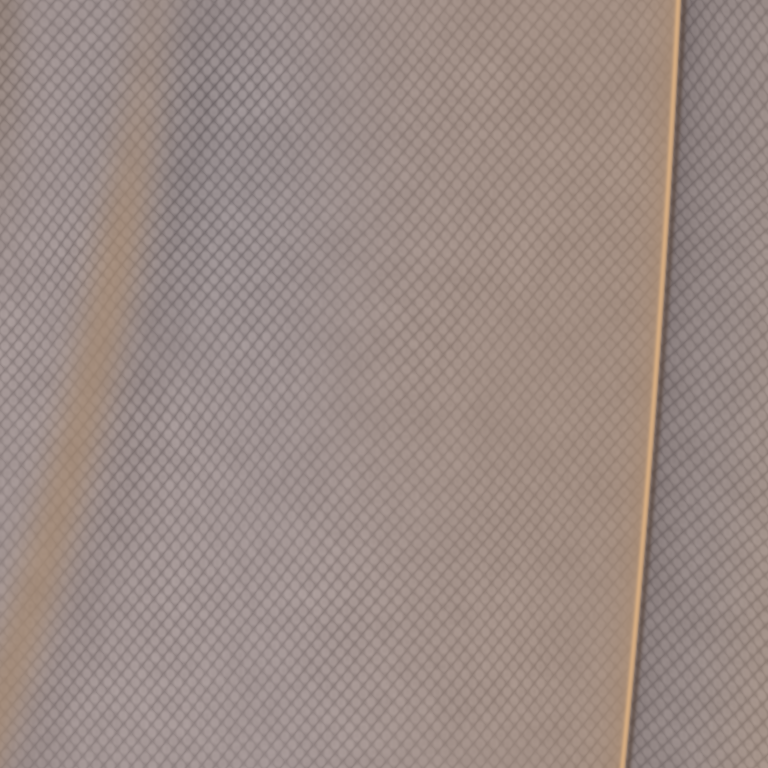
Give the GLSL for this texture, as a WebGL 1 fragment shader.

```glsl
precision highp float;
// Draped woven cloth: a staggered lattice of small pale oval cells with dark
// seams, bent by soft noise, under broad grey and warm light, with a blurred
// ridge on the left and a bright folded hem casting shadow on the right.
uniform vec2 u_resolution;

float hash(vec2 p) {
  return fract(sin(dot(p, vec2(127.1, 311.7))) * 43758.5453);
}

float noise(vec2 p) {
  vec2 i = floor(p), f = fract(p);
  f = f * f * (3.0 - 2.0 * f);
  return mix(mix(hash(i), hash(i + vec2(1.0, 0.0)), f.x),
             mix(hash(i + vec2(0.0, 1.0)), hash(i + vec2(1.0, 1.0)), f.x), f.y);
}

// Height of the weave, about -1 in the seams to 1 on the cells
float weave(vec2 p) {
  vec2 a = floor(p + 0.5), b = floor(p) + 0.5;
  vec2 center = length(p - a) < length(p - b) ? a : b;
  vec2 d = p - center;
  float cell = 1.0 - smoothstep(0.17, 0.45, length(d));
  float seam = 1.0 - smoothstep(0.0, 0.17, abs(fract(d.x - d.y) - 0.5));
  return 1.7 * cell - 0.75 - 0.45 * seam + 0.35 * (hash(center * 2.0) - 0.5);
}

float bump(float x, float width) {
  return exp(-x * x / (width * width));
}

void main() {
  vec2 uv = gl_FragCoord.xy / u_resolution;

  // Signed distances across the hem and the ridge
  float hem = uv.x - (0.813 + 0.098 * uv.y - 0.025 * uv.y * uv.y);
  float ridgeX = uv.x - (-0.03 + 0.36 * uv.y - 0.13 * uv.y * uv.y);
  float under = smoothstep(-0.001, 0.003, hem);
  float ridge = bump(ridgeX, 0.036) * (1.0 - 0.65 * smoothstep(0.65, 1.0, uv.y));

  // Broad light: cool on the left, warm toward the hem
  float warmth = smoothstep(0.32, 0.8, uv.x + 0.12 * (noise(uv * 4.0) - 0.5));
  vec3 color = mix(vec3(0.595, 0.543, 0.538), vec3(0.617, 0.538, 0.492), warmth);
  float hollow = bump(length((uv - vec2(0.27, 0.79)) * vec2(1.0, 0.55)), 0.16);
  color = mix(color, vec3(0.535, 0.505, 0.515), 0.65 * hollow);
  color += 0.018 * (1.0 - uv.y) * (1.0 - warmth);
  color = mix(color, vec3(0.50, 0.43, 0.38),
              0.5 * bump(uv.x, 0.03) * smoothstep(0.6, 1.0, uv.y));

  // Ridge with a darker, cooler flank
  color -= 0.035 * bump(ridgeX - 0.065, 0.045);
  color = mix(color, vec3(0.635, 0.535, 0.455), 0.8 * ridge);

  // Cloth below the hem
  vec3 lower = mix(vec3(0.565, 0.515, 0.505), vec3(0.62, 0.55, 0.51),
                   smoothstep(0.05, 0.2, hem) * (1.0 - 0.5 * uv.y));
  lower = mix(lower, vec3(0.41, 0.375, 0.385),
              0.8 * exp(-max(hem, 0.0) / 0.032) * (0.55 + 0.45 * uv.y));
  color = mix(color, vec3(0.69, 0.555, 0.43), 0.65 * exp(min(hem, 0.0) / 0.022));
  color = mix(color, lower, under);

  // Weave, gently bent and slanted below the hem
  vec2 bend = vec2(noise(uv * 5.0), noise(uv * 5.0 + 17.0)) - 0.5;
  vec2 p = uv * vec2(54.0, 46.0) + 0.9 * bend;
  p.x += 1.8 * uv.y * uv.y;
  p.y += under * (12.0 * hem + 0.3);
  float relief = mix(0.046, 0.028, warmth) + 0.014 * hollow;
  relief *= (1.0 - 0.65 * ridge) * (0.75 + 0.5 * noise(uv * 9.0));
  relief = mix(relief * (1.0 - 0.8 * bump(hem, 0.025)), 0.042, under);
  color += relief * weave(p) * vec3(1.0, 0.97, 0.95);

  // Fine fibre and uneven wear
  color += 0.016 * (noise(uv * vec2(230.0, 190.0)) - 0.5);
  color += 0.014 * (noise(uv * 22.0) - 0.5);

  // Bright rolled hem with a thin dark line beside it
  color = mix(color, vec3(0.34, 0.27, 0.23), 0.6 * bump(hem - 0.005, 0.004));
  color = mix(color, vec3(0.85, 0.685, 0.51), 0.9 * bump(hem + 0.003, 0.0035));

  gl_FragColor = vec4(clamp(color, 0.0, 1.0), 1.0);
}
```
